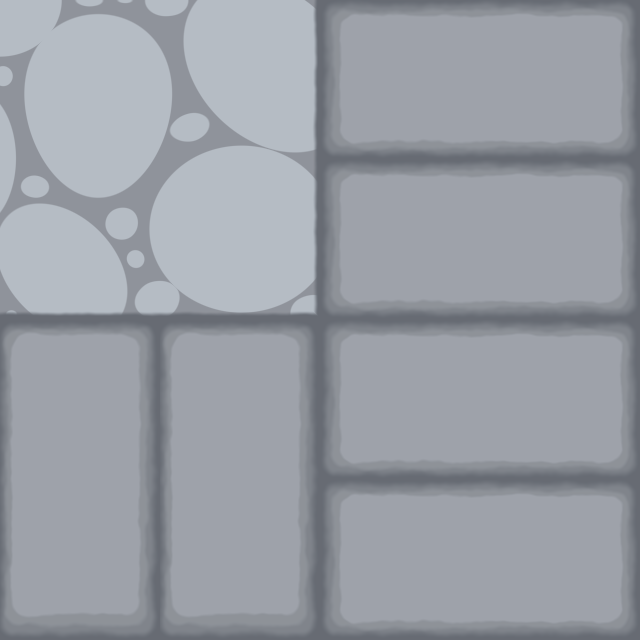
Write a WebGL 1 fragment shader that draws this texture.

```glsl
precision highp float;
// Grey paving: rough-edged bricks around a panel of rounded pebbles.

uniform vec2 u_resolution;

const vec3 JOINT = vec3(0.402, 0.420, 0.452);
const vec3 RIM = vec3(0.500, 0.517, 0.545);
const vec3 BEVEL = vec3(0.555, 0.572, 0.598);
const vec3 FACE = vec3(0.620, 0.636, 0.668);
const vec3 MORTAR = vec3(0.562, 0.576, 0.606);
const vec3 PEBBLE = vec3(0.708, 0.737, 0.769);

// Gradient noise, roughly -0.7 to 0.7
vec2 gradientAt(vec2 cell) {
  float angle = 6.2832 * fract(sin(dot(cell, vec2(127.1, 311.7))) * 4375.85);
  return vec2(cos(angle), sin(angle));
}

float gradientNoise(vec2 p) {
  vec2 i = floor(p), f = fract(p);
  vec2 w = f * f * f * (f * (f * 6.0 - 15.0) + 10.0);
  float a = dot(gradientAt(i), f);
  float b = dot(gradientAt(i + vec2(1, 0)), f - vec2(1, 0));
  float c = dot(gradientAt(i + vec2(0, 1)), f - vec2(0, 1));
  float d = dot(gradientAt(i + vec2(1, 1)), f - vec2(1, 1));
  return mix(mix(a, b, w.x), mix(c, d, w.x), w.y);
}

float roughness(vec2 p) {
  float sum = 0.0, amplitude = 1.0, scale = 9.0;
  for (int octave = 0; octave < 3; octave++) {
    sum += amplitude * gradientNoise(p * scale + float(octave) * 17.3);
    amplitude *= 0.55;
    scale *= 2.1;
  }
  return sum;
}

// Signed distance to a rounded box given by its corners (left, bottom, right, top)
float roundedBox(vec2 p, vec4 box, float radius) {
  vec2 halfSize = 0.5 * (box.zw - box.xy);
  vec2 d = abs(p - 0.5 * (box.xy + box.zw)) - halfSize + radius;
  return length(max(d, 0.0)) + min(max(d.x, d.y), 0.0) - radius;
}

// Coverage inside a distance edge
float fill(float dist, float softness) {
  return 1.0 - smoothstep(-softness, softness, dist);
}

// Brick with three stepped, worn layers
vec3 brick(vec2 p, vec4 outer, vec4 face, float pixel) {
  float rimDist = roundedBox(p, outer, 0.03) + 0.009 * roughness(p + 3.1);
  float bevelDist = roundedBox(p, mix(outer, face, 0.48), 0.04) + 0.011 * roughness(p + 7.7);
  float faceDist = roundedBox(p, face, 0.045) + 0.010 * roughness(p + 12.4);
  vec3 color = mix(JOINT, RIM, fill(rimDist, 0.014));
  color = mix(color, BEVEL, fill(bevelDist, 0.006 + pixel));
  return mix(color, FACE, fill(faceDist, 0.003 + pixel));
}

// Approximate distance to a tilted ellipse, narrowed downwards by taper
float pebble(vec2 p, vec2 center, vec2 radii, float angle, float taper) {
  float c = cos(angle), s = sin(angle);
  vec2 d = p - center;
  d = vec2(c * d.x + s * d.y, c * d.y - s * d.x) / radii;
  d.x *= 1.0 - taper * d.y;
  return (length(d) - 1.0) * min(radii.x, radii.y);
}

float largePebbles(vec2 p) {
  float d = pebble(p, vec2(0.307, 0.669), vec2(0.229, 0.287), 0.0, 0.13);
  d = min(d, pebble(p, vec2(0.0, 1.0), vec2(0.193, 0.177), 0.0, 0.0));
  d = min(d, pebble(p, vec2(0.844, 0.794), vec2(0.307, 0.228), -0.785, 0.0));
  d = min(d, pebble(p, vec2(0.755, 0.284), vec2(0.288, 0.261), 0.0, 0.0));
  d = min(d, pebble(p, vec2(0.193, 0.159), vec2(0.237, 0.167), -0.785, 0.0));
  return min(d, pebble(p, vec2(-0.078, 0.505), vec2(0.128, 0.214), 0.0, 0.0));
}

float smallPebbles(vec2 p) {
  float d = pebble(p, vec2(0.010, 0.763), vec2(0.030, 0.031), 0.0, 0.0);
  d = min(d, pebble(p, vec2(0.276, 1.0), vec2(0.042, 0.021), 0.0, 0.0));
  d = min(d, pebble(p, vec2(0.390, 1.0), vec2(0.023, 0.010), 0.0, 0.0));
  d = min(d, pebble(p, vec2(0.520, 1.0), vec2(0.068, 0.052), 0.0, 0.0));
  d = min(d, pebble(p, vec2(0.594, 0.602), vec2(0.064, 0.042), 0.25, 0.0));
  d = min(d, pebble(p, vec2(0.109, 0.417), vec2(0.044, 0.034), 0.0, 0.0));
  d = min(d, pebble(p, vec2(0.380, 0.302), vec2(0.052, 0.049), 0.4, 0.0));
  d = min(d, pebble(p, vec2(0.424, 0.190), vec2(0.029, 0.028), 0.0, 0.0));
  d = min(d, pebble(p, vec2(0.492, 0.063), vec2(0.070, 0.058), 0.2, 0.0));
  d = min(d, pebble(p, vec2(0.977, 0.021), vec2(0.070, 0.057), 0.0, 0.0));
  return min(d, pebble(p, vec2(0.036, 0.018), vec2(0.018, 0.013), 0.0, 0.0));
}

// Pebbles in mortar, bordered by a joint at the right and bottom
vec3 pebblePanel(vec2 p, float pixel) {
  float wobble = 0.004 * gradientNoise(p * 14.0);
  float stones = min(largePebbles(p), smallPebbles(p) + wobble);
  vec3 color = mix(MORTAR, PEBBLE, fill(stones, pixel));
  float border = max(p.x - 0.986, 0.020 - p.y) + 0.004 * roughness(p);
  return mix(JOINT, color, fill(border, 0.006 + pixel));
}

void main() {
  vec2 p = 2.0 * gl_FragCoord.xy / u_resolution;
  float pixel = 1.5 / min(u_resolution.x, u_resolution.y);
  vec3 color;
  if (p.x >= 1.0) {
    vec2 local = vec2(p.x - 1.0, mod(p.y, 0.5));
    color = brick(local, vec4(0.018, 0.020, 0.980, 0.484), vec4(0.065, 0.057, 0.943, 0.451), pixel);
  } else if (p.y < 1.0) {
    vec2 local = vec2(mod(p.x, 0.5), p.y);
    color = brick(local, vec4(0.008, 0.018, 0.478, 0.982), vec4(0.036, 0.078, 0.438, 0.954), pixel);
  } else {
    color = pebblePanel(p - vec2(0.0, 1.0), pixel);
  }
  gl_FragColor = vec4(color, 1.0);
}
```
